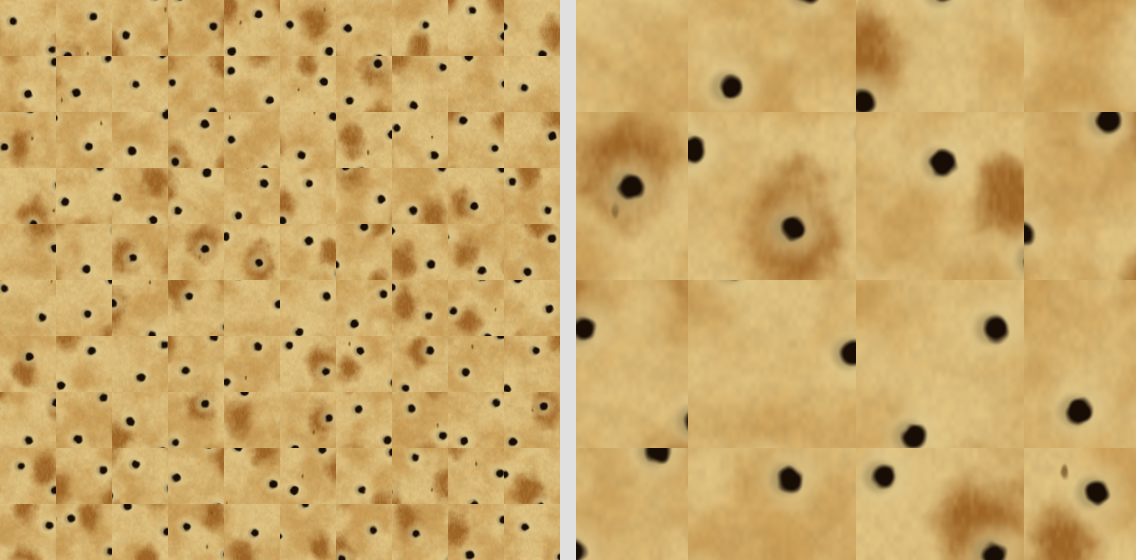
Left: the whole. Right: its middle third, enlarged.
A Shadertoy shader for this texture:

```glsl
const float TILES = 10.0;
const vec3 CREAM = vec3(0.86, 0.745, 0.49);
const vec3 GOLD = vec3(0.78, 0.61, 0.335);
const vec3 TOAST = vec3(0.62, 0.40, 0.15);
const vec3 PALE = vec3(0.87, 0.79, 0.56);
const vec3 RIM = vec3(0.62, 0.54, 0.35);
const vec3 SPECK = vec3(0.40, 0.28, 0.10);
const vec3 HOLE = vec3(0.09, 0.05, 0.02);

float hash(vec2 p) {
    vec3 q = fract(p.xyx * vec3(0.1031, 0.1030, 0.0973));
    q += dot(q, q.yzx + 33.33);
    return fract((q.x + q.y) * q.z);
}

vec2 hash2(vec2 p) {
    return vec2(hash(p), hash(p + vec2(57.3, 19.7)));
}

float noise(vec2 p) {
    vec2 i = floor(p);
    vec2 f = fract(p);
    vec2 u = f * f * (3.0 - 2.0 * f);
    return mix(mix(hash(i), hash(i + vec2(1, 0)), u.x),
               mix(hash(i + vec2(0, 1)), hash(i + vec2(1, 1)), u.x), u.y);
}

float fbm(vec2 p) {
    float sum = 0.0;
    float amplitude = 0.53;
    for (int i = 0; i < 4; i++) {
        sum += amplitude * noise(p);
        p = mat2(1.6, 1.2, -1.2, 1.6) * p + 7.3;
        amplitude *= 0.5;
    }
    return sum;
}

// Offset from the jittered centre of the grid cell holding p.
vec2 scatter(vec2 p, float spacing, float jitter, out vec2 cell) {
    cell = floor(p / spacing);
    vec2 centre = 0.5 + jitter * (hash2(cell + 3.7) - 0.5);
    return (fract(p / spacing) - centre) * spacing;
}

float spot(float d, float radius, float blur) {
    return 1.0 - smoothstep(radius - blur, radius + blur, d);
}

// Baked dough with soft golden blotches and fine grain.
vec3 dough(vec2 p) {
    float blotch = smoothstep(0.25, 0.82, fbm(p * 2.3));
    vec3 color = mix(CREAM, GOLD, blotch);
    float grain = noise(p * vec2(36.0, 24.0)) + noise(p * 15.0) - 1.0;
    return color * (1.0 + 0.045 * grain);
}

// Toasted bubbles, taller than wide, with ragged soft borders.
vec3 addToast(vec3 color, vec2 p) {
    vec2 cell;
    vec2 d = scatter(p, 1.3, 0.35, cell);
    float size = mix(0.75, 1.15, hash(cell + 11.0));
    float ragged = 0.28 * (fbm(p * 5.0) - 0.5);
    float r = length(d * vec2(1.22, 0.92)) / size + ragged;
    float present = step(hash(cell + 29.0), 0.82);
    float amount = (1.0 - smoothstep(0.08, 0.42, r)) * present;
    float grain = 0.82 + 0.3 * noise(p * vec2(40.0, 18.0));
    return mix(color, TOAST, clamp(amount * grain, 0.0, 1.0));
}

// Small thin burnt flecks.
vec3 addSpecks(vec3 color, vec2 p, float pixel) {
    vec2 cell;
    vec2 d = scatter(p + 0.37, 0.9, 0.6, cell);
    float r = length(d * vec2(1.5, 0.8)) + 0.025 * (noise(p * 28.0) - 0.5);
    float present = step(hash(cell + 41.0), 0.3);
    return mix(color, SPECK, 0.75 * present * spot(r, 0.026, 0.018 + pixel));
}

// Docking holes with a pale surround and a grey shaded rim.
vec3 addHoles(vec3 color, vec2 p, float pixel) {
    vec2 cell;
    vec2 q = mat2(0.78, 0.63, -0.63, 0.78) * p;
    vec2 d = scatter(q, 0.84, 0.16, cell);
    float r = length(d) + 0.022 * (noise(p * 18.0) - 0.5);
    float shade = length(d + vec2(0.025, 0.02));
    float radius = mix(0.060, 0.074, hash(cell + 5.0));
    color = mix(color, PALE, 0.65 * spot(r, 0.16, 0.10));
    color = mix(color, RIM, 0.6 * spot(shade, 0.092, 0.035));
    return mix(color, HOLE, spot(r, radius, 0.018 + pixel));
}

void mainImage(out vec4 fragColor, in vec2 fragCoord) {
    vec2 uv = fragCoord / iResolution.xy * TILES;
    float pixel = 0.5 * TILES / min(iResolution.x, iResolution.y);

    // Each square tile is an independent cut from the same sheet.
    vec2 tile = floor(uv);
    vec2 p = fract(uv) + 60.0 * hash2(tile + 2.0);

    vec3 color = dough(p);
    color = addToast(color, p);
    color = addSpecks(color, p, pixel);
    color = addHoles(color, p, pixel);
    fragColor = vec4(color, 1.0);
}
```
